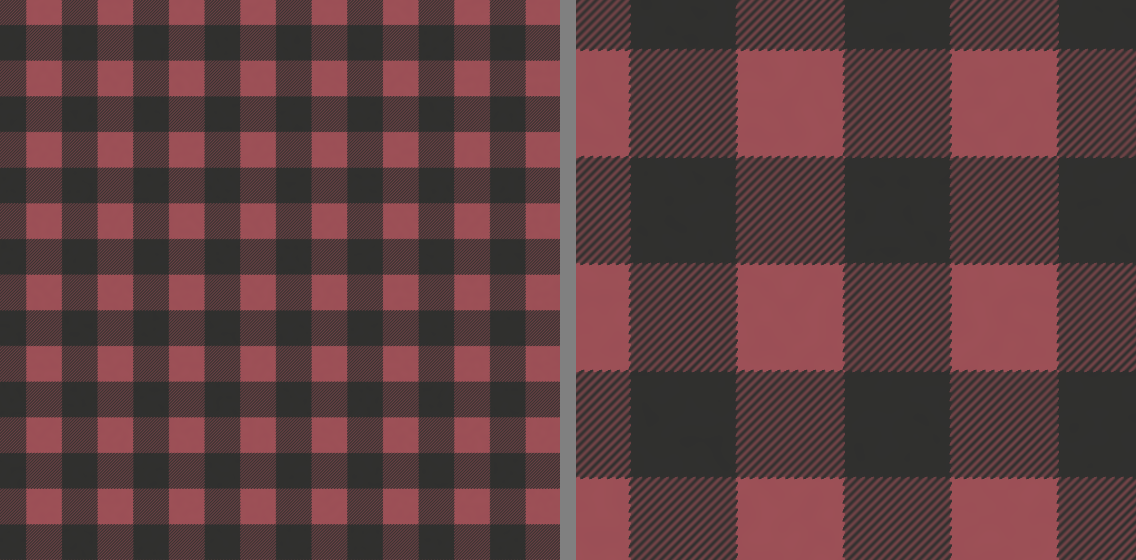
Left, the full canvas; right, a detail of the centre.
Give the GLSL for this pattern, as a Shadertoy shader.

```glsl
// Two-tone buffalo check: equal dark and red bands cross in both directions.
// Where unlike bands cross, a fine 45 degree twill blends the two colours;
// the twill is filtered analytically and also nibbles the band edges.

const float PI = 3.14159265;
const float REPEATS = 7.85;                   // checks across the canvas
const vec2 RED_CENTRE = vec2(0.618, 0.75);    // red band centres within a check
const float TWILL_PER_CHECK = 24.0;
const float TWILL_RED_SHARE = 0.31;
const float TWILL_CONTRAST = 0.30;
const float EDGE_NIBBLE = 0.006;
const vec3 DARK = vec3(0.187, 0.187, 0.182);
const vec3 RED = vec3(0.612, 0.312, 0.338);

vec2 hashGradient(vec2 cell) {
    vec3 p = fract(cell.xyx * vec3(0.1031, 0.1030, 0.0973));
    p += dot(p, p.yzx + 33.33);
    float angle = 2.0 * PI * fract((p.x + p.y) * p.z);
    return vec2(cos(angle), sin(angle));
}

float gradientNoise(vec2 p) {
    vec2 i = floor(p), f = fract(p);
    vec2 u = f * f * f * (f * (f * 6.0 - 15.0) + 10.0);
    vec2 e = vec2(0.0, 1.0);
    float a = dot(hashGradient(i), f);
    float b = dot(hashGradient(i + e.yx), f - e.yx);
    float c = dot(hashGradient(i + e.xy), f - e.xy);
    float d = dot(hashGradient(i + e.yy), f - e.yy);
    return mix(mix(a, b, u.x), mix(c, d, u.x), u.y);
}

// Diagonal cosine averaged over a square pixel; result in -1..1.
float twillWave(vec2 p, float frequency, float pixel) {
    float w = PI * min(frequency * pixel, 1.0);
    float sinc = sin(w) / w;
    return cos(2.0 * PI * frequency * (p.x - p.y)) * sinc * sinc;
}

// Coverage of a band half a check wide, repeating every unit.
float bandMask(float x, float centre, float shift, float pixel) {
    float fromCentre = abs(fract(x - centre + 0.5) - 0.5);
    return clamp((0.25 + shift - fromCentre) / pixel + 0.5, 0.0, 1.0);
}

void mainImage(out vec4 fragColor, in vec2 fragCoord) {
    vec2 p = fragCoord / iResolution.y * REPEATS;
    float pixel = REPEATS / iResolution.y;

    // Crossing bands with edges stepped by the twill
    float wave = twillWave(p, TWILL_PER_CHECK, pixel);
    float nibble = EDGE_NIBBLE * wave;
    float warp = bandMask(p.x, RED_CENTRE.x, nibble, pixel);
    float weft = bandMask(p.y, RED_CENTRE.y, nibble, pixel);

    // Solid where like bands meet, twill where unlike bands meet
    float contrast = TWILL_CONTRAST * (1.0 + 0.2 * gradientNoise(p * 3.0));
    float twill = TWILL_RED_SHARE + contrast * wave;
    float bothRed = warp * weft;
    float mixed = warp + weft - 2.0 * bothRed;
    vec3 colour = mix(DARK, RED, bothRed + mixed * twill);

    // Very faint cloth mottling
    colour *= 1.0 + 0.012 * gradientNoise(p * 9.0);
    fragColor = vec4(colour, 1.0);
}
```
